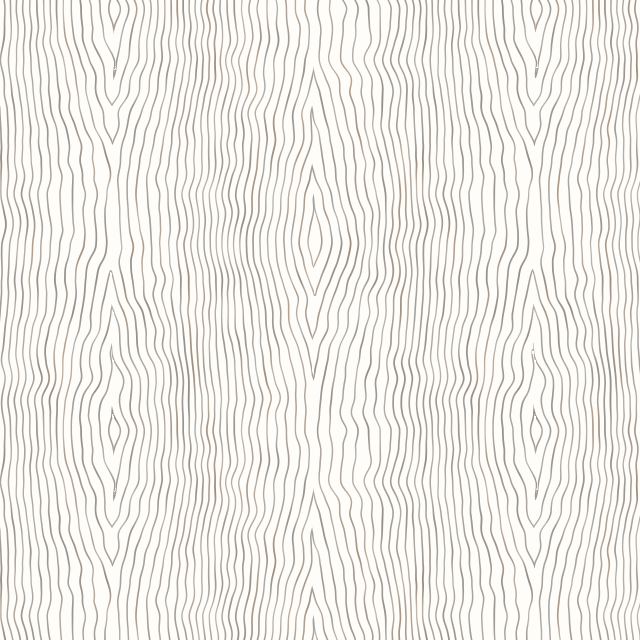
Write a WebGL 2 fragment shader that draws this pattern.

```glsl
#version 300 es
precision highp float;

uniform vec2 u_resolution;
out vec4 fragColor;

const float TAU = 6.2831853;
const vec3 PAPER = vec3(1.0, 0.992, 0.975);
const vec3 GREY_INK = vec3(0.57, 0.55, 0.53);
const vec3 BROWN_INK = vec3(0.63, 0.55, 0.48);

const float TILE = 0.659;                  // repeat size on the canvas
const vec2 KNOT_A = vec2(0.1785, 0.327);   // canvas position of first knot
const vec2 KNOT_B = vec2(0.472, 0.4545);   // second knot, in tiles from the first
const float LINE_COUNT = 30.0;             // contour levels from knot to knot
const float RING_LEVELS = 3.87;            // levels closed inside a knot
const float RING_STEP_UP = 0.107;          // tile height of one ring, above
const float RING_STEP_DOWN = 0.087;        // and below the knot
const float KNOT_ROUND = 0.024;
const float KNOT_SPREAD = 0.138;
const float CROWDING = 0.25;               // tighter lines between the knots
const float LINE_HALF_WIDTH = 0.0012;
const float SWAY = 0.016;
const float JITTER = 0.55;

float hash(vec2 p) {
  vec3 h = fract(vec3(p.xyx) * 0.1031);
  h += dot(h, h.yzx + 33.33);
  return fract((h.x + h.y) * h.z);
}

// Value noise that repeats with the tile
float tileNoise(vec2 q, vec2 cells, float seed) {
  vec2 p = q * cells;
  vec2 i = floor(p);
  vec2 f = p - i;
  f = f * f * (3.0 - 2.0 * f);
  vec2 lo = mod(i, cells) + seed;
  vec2 hi = mod(i + 1.0, cells) + seed;
  return mix(mix(hash(lo), hash(vec2(hi.x, lo.y)), f.x),
             mix(hash(vec2(lo.x, hi.y)), hash(hi), f.x), f.y);
}

float softMin(float a, float b, float k) {
  float h = max(k - abs(a - b), 0.0) / k;
  return min(a, b) - h * h * k * 0.25;
}

// Level along a knot's axis: zero at its heart, flat beyond its tips
float knotProfile(float y) {
  float dy = fract(y + 0.5) - 0.5;
  float span = sqrt(dy * dy + KNOT_ROUND * KNOT_ROUND) - KNOT_ROUND;
  float stepSize = dy > 0.0 ? RING_STEP_UP : RING_STEP_DOWN;
  return softMin(span / stepSize, RING_LEVELS, 0.4);
}

float knotWeight(float x) {
  float d = x / KNOT_SPREAD;
  return exp(-0.5 * d * d);
}

// Height field whose contours are the grain lines
float grainField(vec2 q) {
  float sway = tileNoise(q, vec2(9.0, 16.0), 3.0) - 0.5;
  float x = fract(q.x + SWAY * sway);
  float t = x < KNOT_B.x ? x / KNOT_B.x : (1.0 - x) / (1.0 - KNOT_B.x);
  t -= CROWDING * sin(TAU * t) / TAU;
  float field = LINE_COUNT * t;
  field += knotProfile(q.y) * knotWeight(min(x, 1.0 - x));
  field -= knotProfile(q.y - KNOT_B.y) * knotWeight(x - KNOT_B.x);
  return field + JITTER * (tileNoise(q, vec2(18.0, 25.0), 41.0) - 0.5);
}

void main() {
  float size = min(u_resolution.x, u_resolution.y);
  vec2 q = (gl_FragCoord.xy / size - KNOT_A) / TILE;

  // Distance to the nearest contour, in pixels
  float field = grainField(q);
  float slope = max(length(vec2(dFdx(field), dFdy(field))), 1e-5);
  float dist = abs(fract(field) - 0.5) / slope;

  // Uneven pen pressure and tint
  float pressure = tileNoise(q, vec2(50.0, 14.0), 67.0);
  float tint = tileNoise(q, vec2(36.0, 7.0), 89.0);
  float halfWidth = LINE_HALF_WIDTH * size * mix(0.8, 1.2, pressure);
  float ink = clamp(halfWidth - dist + 0.5, 0.0, 1.0) * mix(0.62, 1.0, pressure);

  vec3 inkColor = mix(GREY_INK, BROWN_INK, smoothstep(0.4, 0.9, tint));
  fragColor = vec4(mix(PAPER, inkColor, ink), 1.0);
}
```
